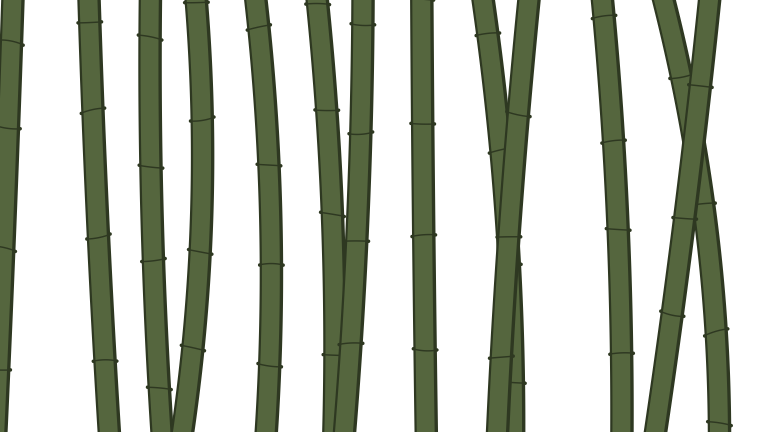
Reproduce this pattern procedurally as a Shadertoy shader.

```glsl
// Bamboo grove: bowed green stalks with dark rims and knobbed joints on white.

const vec3 PAPER = vec3(1.0);
const vec3 FLESH = vec3(0.333, 0.400, 0.243);
const vec3 RIM   = vec3(0.180, 0.220, 0.130);

// All lengths are in canvas heights.
const int   STALKS      = 13;
const float HALF_WIDTH  = 0.0272;
const float LEFT_RIM    = 0.0052;
const float RIGHT_RIM   = 0.0078;
const float GROUP_PITCH = 0.398;  // one single stalk plus one pair
const float GROUP_START = 0.389;
const float SINGLE_STEP = 0.195;  // single stalk stands left of its pair
const float PAIR_SPREAD = 0.053;  // half gap of a pair at the top
const float JOINT_PITCH = 0.265;
const float JOINT_HALF  = 0.0017;
const float KNOB_RADIUS = 0.0040;

float hash(float n, float salt) {
    vec2 p = fract(vec2(n, salt) * vec2(0.1031, 0.1730) + 0.37);
    p += dot(p, p.yx + 33.33);
    return fract((p.x + p.y) * p.x * 7.31);
}

float signedHash(float n, float salt) {
    return 2.0 * hash(n, salt) - 1.0;
}

// Antialiased coverage of a signed distance.
float cover(float dist) {
    return clamp(0.5 - dist * iResolution.y, 0.0, 1.0);
}

// x: position across the stalk, y: position along it.
vec2 stalkSpace(vec2 p, float id) {
    float group = floor((id + 2.0) / 3.0) - 1.0;
    float kind = mod(id + 2.0, 3.0);              // 0 single, 1 left, 2 right
    float side = kind < 0.5 ? 0.0 : 2.0 * kind - 3.0;

    float top = GROUP_START + group * GROUP_PITCH + 0.018 * signedHash(group, 2.0);
    top += kind < 0.5 ? -SINGLE_STEP : side * PAIR_SPREAD;

    // Pairs converge downwards, crossing more strongly to the right.
    float pairLean = (0.03 + 0.0125 * group * group) * (1.0 + 0.2 * signedHash(id, 3.0));
    float lean = kind < 0.5 ? 0.075 * hash(id, 4.0) : -side * pairLean;
    float bow = mix(-0.010, 0.034, hash(id, 5.0));

    float drop = 1.0 - p.y;
    float centre = top + lean * drop + 4.0 * bow * drop * (1.0 - drop);
    float slope = -lean - 4.0 * bow * (1.0 - 2.0 * drop);
    float across = (p.x - centre) / sqrt(1.0 + slope * slope);
    return vec2(across, p.y + slope * across);
}

// Distance to the nearest joint: a tilted, sagging line with a knob at each end.
float jointDistance(vec2 s, float id) {
    float along = s.y / JOINT_PITCH + hash(id, 6.0);
    float cell = floor(along);
    float key = id * 17.0 + cell;
    float height = (along - cell - 0.5 - 0.16 * signedHash(key, 7.0)) * JOINT_PITCH;

    float reach = HALF_WIDTH + 0.0022;
    float u = clamp(s.x / reach, -1.0, 1.0);
    float tilt = 0.007 * signedHash(key, 8.0);
    float sag = 0.0035 * signedHash(key, 9.0);
    float curve = tilt * u + sag * (u * u - 1.0);
    float bend = (tilt + 2.0 * sag * u) / reach;

    float line = abs(height - curve) / sqrt(1.0 + bend * bend) - JOINT_HALF;
    line = max(line, abs(s.x) - reach);
    vec2 knob = vec2(abs(s.x) - HALF_WIDTH, height - tilt * sign(s.x));
    return min(line, length(knob) - KNOB_RADIUS);
}

// Paints one stalk over the colour behind it.
vec3 paintStalk(vec3 behind, vec2 p, float id) {
    vec2 s = stalkSpace(p, id);
    float body = abs(s.x) - HALF_WIDTH;
    float flesh = max(-s.x - HALF_WIDTH + LEFT_RIM, s.x - HALF_WIDTH + RIGHT_RIM);

    vec3 colour = mix(behind, RIM, cover(body));
    colour = mix(colour, FLESH, cover(flesh));
    return mix(colour, RIM, cover(jointDistance(s, id)));
}

void mainImage(out vec4 fragColor, in vec2 fragCoord) {
    vec2 p = fragCoord / iResolution.y;
    vec3 colour = PAPER;
    for (int i = 0; i < STALKS; i++) {
        colour = paintStalk(colour, p, float(i));
    }
    fragColor = vec4(colour, 1.0);
}
```
